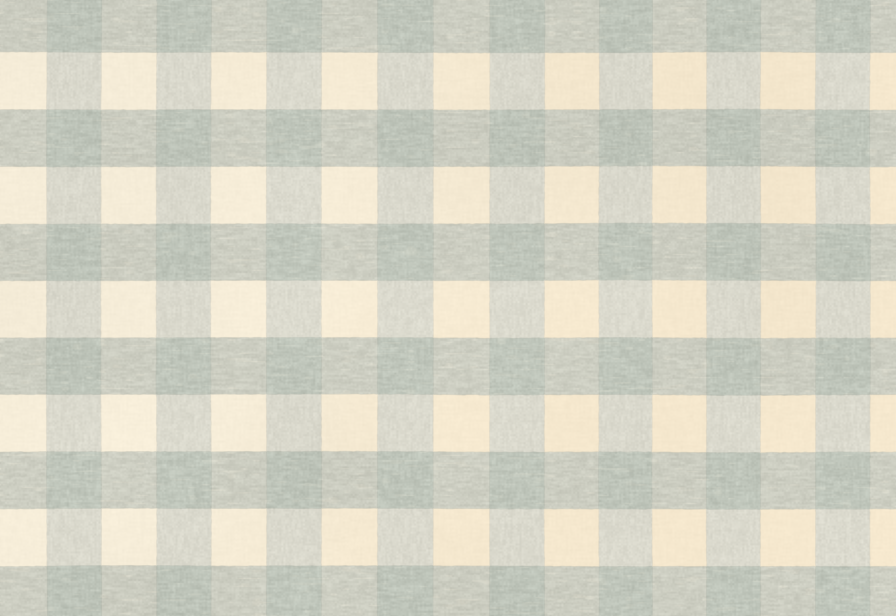
Write a Shadertoy shader that draws this pattern.

```glsl
float hash(vec2 p) {
    p = fract(p * vec2(0.1031, 0.1137));
    p += dot(p, p.yx + 33.33);
    return fract((p.x + p.y) * p.x * 17.0);
}

float noise(vec2 p) {
    vec2 i = floor(p), f = fract(p);
    f = f * f * (3.0 - 2.0 * f);
    return mix(mix(hash(i), hash(i + vec2(1, 0)), f.x),
               mix(hash(i + vec2(0, 1)), hash(i + vec2(1, 1)), f.x), f.y);
}

// Signed distance to the nearest stripe edge, negative inside the stripe
float stripe(float x, float center, float period, float halfWidth) {
    float cell = fract((x - center) / period + 0.5) - 0.5;
    return abs(cell) * period - halfWidth;
}

void mainImage(out vec4 fragColor, in vec2 fragCoord) {
    vec2 uv = fragCoord / iResolution.y;
    float pixel = 1.0 / iResolution.y;

    // Gentle stretch of the cloth and slightly uneven edges
    float bulge = (uv.x - 0.87) / 0.22;
    vec2 cloth = uv;
    cloth.x -= 0.0062 * exp(-bulge * bulge);
    cloth += 0.0022 * (vec2(noise(uv.yx * vec2(5, 3)), noise(uv * vec2(5, 3) + 40.0)) - 0.5);
    cloth += 0.0010 * (vec2(noise(uv.yx * vec2(150, 8)), noise(uv * vec2(150, 8) + 90.0)) - 0.5);

    // Eight columns crossing six rows
    float columnDist = stripe(cloth.x, 0.1203, 0.1783, 0.0443);
    float rowDist = stripe(cloth.y, 0.0350, 0.1852, 0.0462);
    float edge = max(pixel, 0.0012);
    float column = 1.0 - smoothstep(-edge, edge, columnDist);
    float row = 1.0 - smoothstep(-edge, edge, rowDist);

    // Ground and dyed yarn colours
    float warmth = smoothstep(0.1, 1.2, uv.x + 0.6 * (noise(uv * 3.0) - 0.5));
    vec3 cream = mix(vec3(0.965, 0.930, 0.850), vec3(0.960, 0.907, 0.805), warmth);
    vec3 plain = mix(cream, vec3(0.855, 0.850, 0.802), column);
    vec3 dyed = mix(vec3(0.798, 0.803, 0.755), vec3(0.745, 0.770, 0.727), column);
    vec3 color = mix(plain, dyed, row);

    // Fine seams along the stripe edges
    float seamWidth = max(pixel, 0.0018);
    float columnSeam = 1.0 - smoothstep(0.0, seamWidth, abs(columnDist));
    float rowSeam = 1.0 - smoothstep(0.0, seamWidth, abs(rowDist));
    color -= 0.022 * max(columnSeam, rowSeam);

    // Woven threads, strongest in the dyed yarn
    float weft = noise(uv * vec2(75, 290)) - 0.5;
    float warp = noise(uv * vec2(290, 65) + 70.0) - 0.5;
    float grain = noise(uv * 310.0 + 20.0) - 0.5;
    color += weft * mix(0.012, 0.050, row);
    color += warp * mix(0.010, 0.030, column);
    color += grain * mix(0.010, 0.035, max(row, column));

    // Pale slubs in the rows and soft fading over the cloth
    float slub = smoothstep(0.72, 0.95, noise(uv * vec2(48, 230) + 130.0));
    color += slub * row * vec3(0.028, 0.022, 0.018);
    color += 0.018 * (noise(uv * 4.0 + 11.0) - 0.5);

    fragColor = vec4(clamp(color, 0.0, 1.0), 1.0);
}
```
